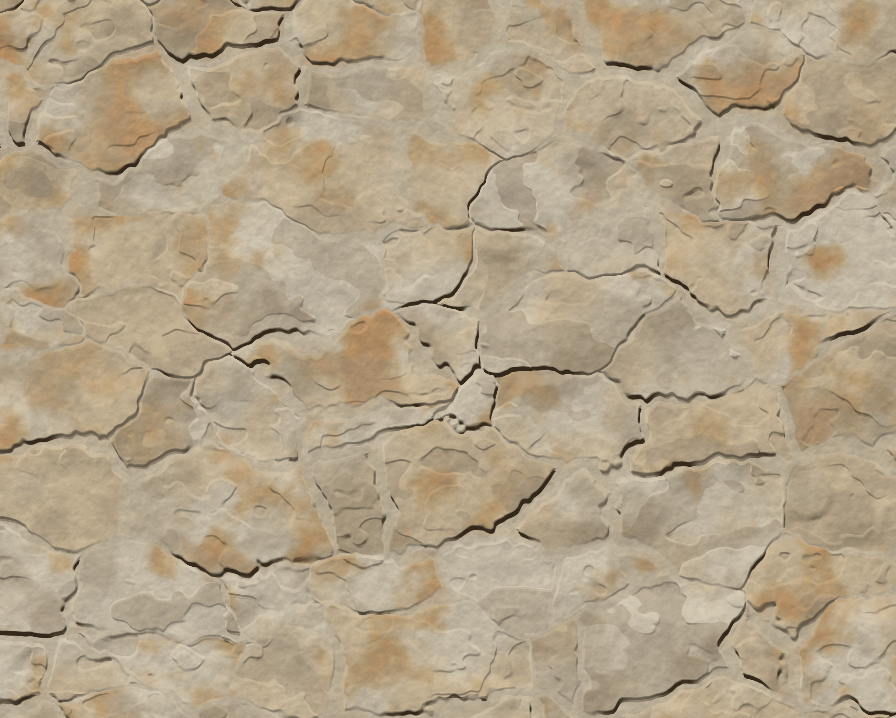
Give the GLSL for this texture, as a WebGL 1 fragment shader.

```glsl
precision highp float;
// Rubble wall of weathered sandstone set in pale mortar, lit from above.
// A weighted Voronoi diagram in staggered courses gives the stones; a relief
// with split facets is compared with itself toward the light to shade them.
uniform vec2 u_resolution;

const vec2 CELL = vec2(0.172, 0.112);
const vec2 TO_LIGHT = vec2(-0.30, 0.95);
const vec3 PALE = vec3(0.755, 0.715, 0.635);
const vec3 TAN = vec3(0.735, 0.665, 0.55);
const vec3 OCHRE = vec3(0.69, 0.58, 0.42);
const vec3 RUST = vec3(0.70, 0.52, 0.35);
const vec3 UMBER = vec3(0.61, 0.55, 0.46);
const vec3 MORTAR = vec3(0.725, 0.68, 0.595);
const vec3 CREVICE = vec3(0.20, 0.155, 0.10);

vec2 hash2(vec2 p) {
  vec3 q = fract(p.xyx * vec3(0.1031, 0.1030, 0.0973));
  q += dot(q, q.yzx + 33.33);
  return fract((q.xx + q.yz) * q.zy);
}

float noise(vec2 p) {
  vec2 i = floor(p), f = fract(p);
  f = f * f * (3.0 - 2.0 * f);
  float low = mix(hash2(i).x, hash2(i + vec2(1.0, 0.0)).x, f.x);
  float high = mix(hash2(i + vec2(0.0, 1.0)).x, hash2(i + 1.0).x, f.x);
  return mix(low, high, f.y);
}

float fbm(vec2 p) {
  float sum = 0.0, amp = 0.53;
  for (int i = 0; i < 4; i++) {
    sum += amp * noise(p);
    p = mat2(1.6, 1.2, -1.2, 1.6) * p + 17.3;
    amp *= 0.5;
  }
  return sum;
}

vec2 wobble(vec2 p, float scale) {
  return vec2(noise(p * scale + 9.0), noise(p * scale + 70.0)) - 0.5;
}

// Site of a stone in cell units (xy) and its growth weight (z)
vec3 site(vec2 cell) {
  vec2 r = hash2(cell + 41.0);
  float stagger = 0.5 * mod(cell.y, 2.0);
  float weight = 0.60 * hash2(cell + 87.0).x;
  return vec3(cell + vec2(stagger + 0.05 + 0.9 * r.x, 0.2 + 0.6 * r.y), weight);
}

// Distance to the stone border (x) and the cell that owns the point (yz)
vec3 stoneAt(vec2 p) {
  vec2 bend = 0.05 * wobble(p, 11.0) + 0.016 * wobble(p, 38.0);
  vec2 q = (p + bend + 0.006 * wobble(p, 95.0)) / CELL;
  vec2 home = floor(q), owner = home;
  vec3 nearest = vec3(0.0);
  float best = 1e3;
  for (int y = -2; y <= 2; y++) for (int x = -2; x <= 2; x++) {
    vec2 cell = home + vec2(x, y);
    vec3 s = site(cell);
    float power = dot(s.xy - q, s.xy - q) - s.z;
    if (power < best) { best = power; nearest = s; owner = cell; }
  }
  float edge = 1e3;
  for (int y = -2; y <= 2; y++) for (int x = -2; x <= 2; x++) {
    vec3 s = site(home + vec2(x, y));
    vec2 apart = s.xy - nearest.xy;
    float power = dot(s.xy - q, s.xy - q) - s.z;
    if (dot(apart, apart) > 1e-4)
      edge = min(edge, 0.5 * (power - best) / length(apart / CELL));
  }
  return vec3(edge, owner);
}

// Coverage of the stone, with a joint of uneven width
float stoneMask(vec2 p, float edge) {
  float joint = 0.009 * smoothstep(0.25, 0.85, noise(p * 10.0 + 31.0));
  return smoothstep(0.0, 0.0045, edge - joint);
}

// Facets of split rock: height (x) and tone (y), changing at abrupt risers
vec2 facet(vec2 p, vec2 id) {
  float level = 6.0 * fbm(p * vec2(8.0, 11.0) + id * 7.3);
  float tread = floor(level), riser = smoothstep(0.88, 1.0, fract(level));
  float tone = hash2(id + tread * 3.0).y;
  float nextTone = hash2(id + tread * 3.0 + 3.0).y;
  return vec2(tread + riser, mix(tone, nextTone, riser));
}

// Stones stand proud in some places and lie flush with the mortar in others
float relief(vec2 p) {
  vec3 stone = stoneAt(p);
  float proud = 0.04 + 0.95 * smoothstep(0.28, 0.75, noise(p * 10.0 + 3.0));
  float breaks = 0.32 * smoothstep(0.35, 0.65, noise(p * 16.0 + 44.0));
  float face = proud + breaks * (facet(p, stone.yz).x - 3.0);
  float grain = 0.24 * fbm(p * 80.0) + 0.40 * fbm(p * 24.0);
  return stoneMask(p, stone.x) * face + grain;
}

vec3 stoneColor(vec2 p, vec2 id) {
  vec2 r = hash2(id + 5.0);
  vec2 shift = id * 3.7;
  float warmth = fbm(p * 8.0 + shift) + 0.30 * (r.x - 0.5);
  float stain = fbm(p * 15.0 + shift + 20.0) + 0.26 * (r.y - 0.5);
  float tone = facet(p, id).y;
  vec3 color = mix(PALE, TAN, smoothstep(0.38, 0.66, warmth));
  color = mix(color, OCHRE, 0.85 * smoothstep(0.52, 0.72, stain));
  color = mix(color, RUST, 0.6 * smoothstep(0.68, 0.82, stain));
  float shade = 0.50 * smoothstep(0.60, 0.95, tone);
  shade += 0.45 * smoothstep(0.52, 0.68, fbm(p * 12.0 - shift));
  return mix(color, UMBER, shade);
}

void main() {
  vec2 p = gl_FragCoord.xy / u_resolution.y + 3.0;
  vec3 stone = stoneAt(p);
  vec3 face = stoneColor(p, stone.yz);
  vec3 color = mix(mix(MORTAR, face, 0.3), face, stoneMask(p, stone.x));
  color *= 0.91 + 0.10 * fbm(p * 130.0) + 0.08 * fbm(p * 40.0);

  // Slope toward the light, then the shadow cast by the stone above
  float here = relief(p);
  float slope = here - relief(p + TO_LIGHT * 0.0025);
  float overhang = relief(p + TO_LIGHT * 0.0065) - here;
  color *= 1.0 + 1.15 * clamp(slope, -0.26, 0.06);
  float depth = smoothstep(0.26, 0.72, overhang);
  depth *= 0.3 + 0.7 * smoothstep(0.3, 0.6, noise(p * 18.0 + 6.0));
  gl_FragColor = vec4(mix(color, CREVICE, depth), 1.0);
}
```
